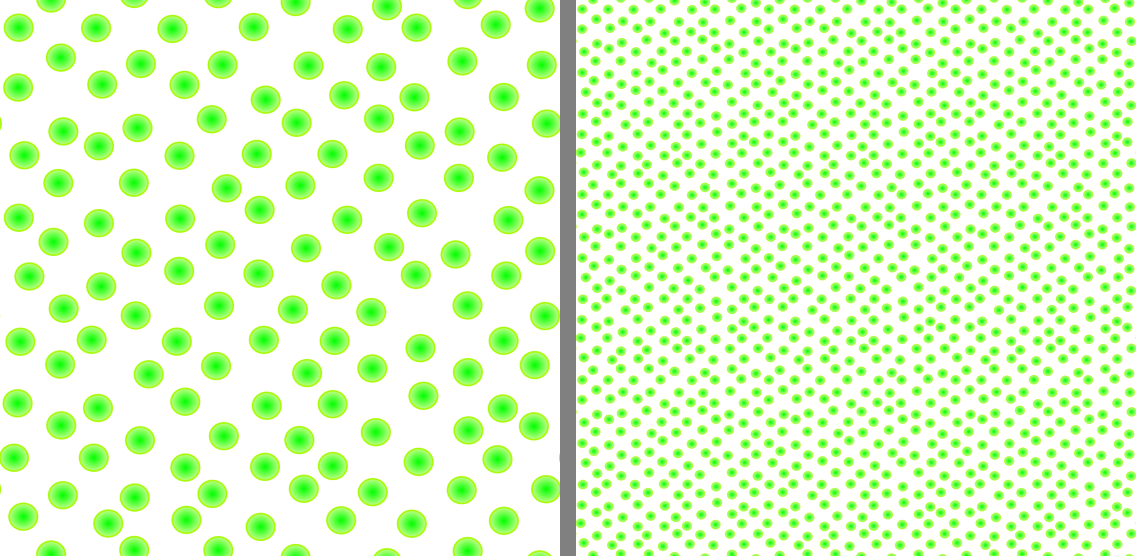
Left, the tile; right, the same tile 3 across and 3 down.
Reproduce this pattern procedurally as a Shadertoy shader.

```glsl
// Scattered green discs with a lime rim on white, seamless on all sides.
// Staggered columns hold one jittered disc per cell; cell indices wrap
// before hashing, and the nearest disc gives a radial glow and a rim.

const vec2 GRID = vec2(14.0, 9.0);           // columns (even), rows
const vec2 DISC_RADIUS = vec2(0.0268, 0.0254); // share of canvas width, height

// Integer hash: two values in 0..1 per cell
vec2 hashCell(vec2 cell) {
    uvec2 h = uvec2(cell) * 1664525u + 1013904223u;
    h.x += h.y * 1664525u;
    h.y += h.x * 1664525u;
    h ^= h >> 16u;
    h.x += h.y * 1664525u;
    h.y += h.x * 1664525u;
    h ^= h >> 16u;
    return vec2(h & 65535u) / 65536.0;
}

// Distance to the nearest disc centre, in disc radii
float nearestDisc(vec2 uv) {
    float nearest = 10.0;
    float homeColumn = floor(uv.x * GRID.x);
    for (float i = -1.0; i <= 1.0; i++) {
        float column = homeColumn + i;
        float stagger = 0.5 * mod(column, 2.0);
        // Jitter stays within the row, so one row per column is enough
        float row = floor(uv.y * GRID.y - stagger);
        vec2 rnd = hashCell(mod(vec2(column, row), GRID));
        float angle = 6.2832 * rnd.x;
        vec2 jitter = 0.65 * sqrt(rnd.y) * vec2(cos(angle), sin(angle));
        vec2 centre = (vec2(column, row + stagger) + 0.5) / GRID;
        nearest = min(nearest, length((uv - centre) / DISC_RADIUS - jitter));
    }
    return nearest;
}

void mainImage(out vec4 fragColor, in vec2 fragCoord) {
    float dist = nearestDisc(fragCoord / iResolution.xy);
    float soft = 0.7 / (iResolution.y * DISC_RADIUS.y);

    // Pure green core fading outwards, then the rim, then the ground
    vec3 color = mix(vec3(0.0, 1.0, 0.0), vec3(0.70, 1.0, 0.49), min(dist / 0.88, 1.0));
    color = mix(color, vec3(0.66, 0.98, 0.05), smoothstep(-soft, soft, dist - 0.88));
    color = mix(color, vec3(1.0), smoothstep(-soft, soft, dist - 1.0));
    fragColor = vec4(color, 1.0);
}
```
